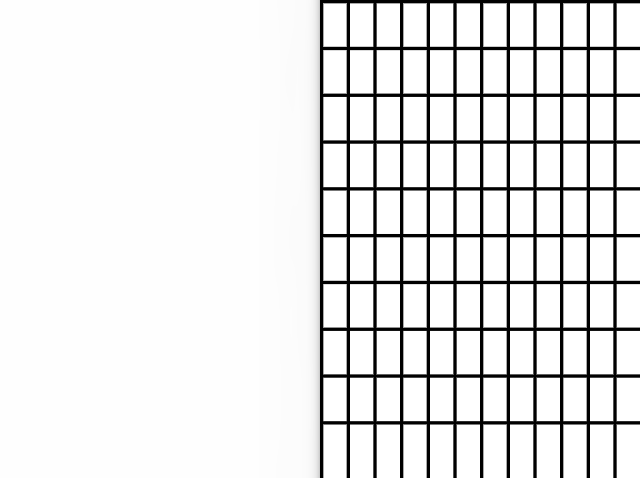
A Shadertoy shader for this pattern:

```glsl
#define GRID_LEFT 0.5
#define CELL (vec2(32.0, 56.0) / vec2(768.0, 572.0))
#define LINE_WIDTH (vec2(4.0) / vec2(768.0, 572.0))
#define LAST_LINE vec2(11.0, 9.0)
#define SHADOW_DEPTH 0.2
#define SHADOW_WIDTH 0.0057
#define HAZE_DEPTH 0.012
#define HAZE_WIDTH 0.05
#define STREAK_DEPTH 0.006

const vec3 PAPER = vec3(1.0);
const vec3 INK = vec3(0.0);

float hash(vec2 p) {
    return fract(sin(dot(p, vec2(127.1, 311.7))) * 43758.5453);
}

float valueNoise(vec2 p) {
    vec2 i = floor(p);
    vec2 f = smoothstep(0.0, 1.0, fract(p));
    float low = mix(hash(i), hash(i + vec2(1.0, 0.0)), f.x);
    float high = mix(hash(i + vec2(0.0, 1.0)), hash(i + vec2(1.0)), f.x);
    return mix(low, high, f.y);
}

// Ink coverage of the nearest column and row line, measured from the grid corner
vec2 lineCoverage(vec2 fromCorner, vec2 pixel) {
    vec2 offset = fromCorner - 0.5 * LINE_WIDTH;
    vec2 index = clamp(floor(offset / CELL + 0.5), vec2(0.0), LAST_LINE);
    vec2 dist = abs(offset - index * CELL);
    return clamp((0.5 * LINE_WIDTH - dist) / pixel + 0.5, 0.0, 1.0);
}

// Soft shade falling off to the left of the grid, with faint upright streaks
float sideShade(vec2 uv) {
    float d = max(GRID_LEFT - uv.x, 0.0);
    float shadow = SHADOW_DEPTH * exp(-d / SHADOW_WIDTH);
    float haze = HAZE_DEPTH * exp(-d / HAZE_WIDTH);
    float streakZone = 1.0 - smoothstep(0.05, 0.1, d);
    float streak = STREAK_DEPTH * streakZone * valueNoise(uv * vec2(90.0, 6.0));
    return shadow + haze + streak + 0.004;
}

void mainImage(out vec4 fragColor, in vec2 fragCoord) {
    vec2 uv = fragCoord / iResolution.xy;
    vec2 pixel = 1.0 / iResolution.xy;

    // Grid hangs from the top edge and starts at the middle
    vec2 fromCorner = vec2(uv.x - GRID_LEFT, 1.0 - uv.y);
    float gridSide = clamp(fromCorner.x / pixel.x + 0.5, 0.0, 1.0);
    vec2 lines = lineCoverage(fromCorner, pixel);
    float ink = max(lines.x, lines.y * gridSide);

    vec3 color = PAPER * (1.0 - sideShade(uv) * (1.0 - gridSide));
    color = mix(color, INK, ink);
    fragColor = vec4(color, 1.0);
}
```
